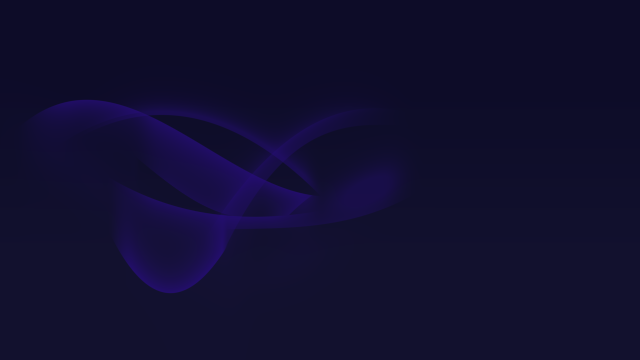
Write a Shadertoy shader that draws this background.

```glsl
#define NIGHT_TOP vec3(0.052, 0.048, 0.158)
#define NIGHT_LOW vec3(0.071, 0.067, 0.182)
#define VIOLET vec3(0.155, 0.05, 0.49)
#define VEIL_GAIN 0.74
#define ARC_GAIN 0.46
#define SWEEP_GAIN 0.55
#define BOWL_GAIN 0.78
#define LENS_GAIN 0.36
#define HAZE_GAIN 0.08

// Signed distance above a cubic through four heights, evenly spaced from x0 to x1
float above(vec2 p, float x0, float x1, vec4 h) {
    float u = 3.0 * (p.x - x0) / (x1 - x0);
    vec4 d = h.yzww - h.xyzz;
    float second = d.y - d.x;
    float third = d.z - 2.0 * d.y + d.x;
    float height = h.x + u * (d.x + (u - 1.0) * (second / 2.0 + (u - 2.0) * third / 6.0));
    float slope = d.x + (2.0 * u - 1.0) * second / 2.0
                + (3.0 * u * u - 6.0 * u + 2.0) * third / 6.0;
    slope *= 3.0 / (x1 - x0);
    return (p.y - height) / sqrt(1.0 + slope * slope);
}

// Antialiased inside test
float inside(float d) {
    float w = max(0.2, 70.0 / iResolution.y);
    return smoothstep(-w, w, d);
}

// Soft window: rises from a to b, falls from c to d
float window(float x, float a, float b, float c, float d) {
    return smoothstep(a, b, x) * (1.0 - smoothstep(c, d, x));
}

// Glow that decays away from an edge
float falloff(float d, float width) {
    return exp(-max(d, 0.0) / width);
}

// Tilted elliptical haze
float haze(vec2 p, vec2 center, vec2 radius, float tilt) {
    vec2 q = p - center;
    q.y -= tilt * q.x;
    q /= radius;
    return exp(-dot(q, q));
}

float screen(float a, float b) {
    return 1.0 - (1.0 - a) * (1.0 - b);
}

void mainImage(out vec4 fragColor, in vec2 fragCoord) {
    // Percent of canvas height, origin at the lower left
    vec2 p = 100.0 * fragCoord / iResolution.y;

    // Boundary curves
    float veil = above(p, 6.5, 88.0, vec4(65.7, 70.8, 56.9, 45.6));
    float veilHem = above(p, 38.2, 66.0, vec4(56.0, 48.6, 42.8, 39.8));
    float arc = above(p, 17.4, 88.7, vec4(60.4, 69.0, 64.6, 47.5));
    float sweepTop = above(p, 60.6, 113.9, vec4(39.4, 59.7, 69.0, 68.5));
    float sweepLow = above(p, 62.0, 113.9, vec4(29.9, 55.6, 64.6, 64.8));
    float shelf = above(p, 32.4, 80.6, vec4(49.5, 42.8, 40.0, 40.3));
    float bowl = above(p, 30.8, 62.5, vec4(34.5, 20.6, 19.7, 30.6));
    float lens = above(p, 62.5, 116.4, vec4(36.3, 36.8, 39.4, 46.8));
    float fold = above(p, 69.4, 89.1, vec4(29.9, 35.9, 42.4, 47.0));

    // Upper veil, with an opening between its hem and the shelf
    float opening = inside(-veilHem) * inside(shelf) * window(p.x, 37.0, 39.0, 62.0, 66.0);
    float veilWidth = mix(5.5, 9.0, smoothstep(32.0, 52.0, p.x));
    veilWidth = mix(veilWidth, 4.0, smoothstep(64.0, 74.0, p.x));
    float light = VEIL_GAIN * inside(-veil) * falloff(-veil, veilWidth)
                * window(p.x, 4.0, 20.0, 83.0, 90.0);
    light *= 1.0 - 0.4 * inside(-arc) * window(p.x, 14.0, 22.0, 36.0, 44.0);
    float hem = 0.3 * inside(veilHem) * falloff(veilHem, 3.5)
              * window(p.x, 38.0, 48.0, 60.0, 68.0);
    light = screen(light, hem) * (1.0 - opening);

    // Thin arc with an outer glow
    float arcLight = inside(arc + 1.1) * falloff(arc, 2.4) * window(p.x, 20.0, 44.0, 84.0, 90.0);
    light = screen(light, ARC_GAIN * arcLight);

    // Sweeping ribbon
    float ribbon = inside(sweepLow) * inside(-sweepTop);
    float rim = 0.55 + 0.45 * falloff(-sweepTop, 1.6);
    float sweep = ribbon * rim + 0.6 * inside(sweepTop) * falloff(sweepTop, 2.6);
    sweep *= window(p.x, 56.0, 65.0, 82.0, 115.0) * smoothstep(28.0, 33.0, p.y);
    light = screen(light, SWEEP_GAIN * sweep);

    // Shelf and the bowl below it
    float underLens = mix(1.0, inside(lens), smoothstep(62.0, 66.0, p.x));
    float shelfLight = 0.62 * inside(-shelf) * falloff(-shelf, 4.5) * underLens;
    shelfLight *= window(p.x, 29.0, 44.0, 74.0, 90.0);
    float bowlLight = inside(bowl) * inside(-shelf) * falloff(bowl, 5.5);
    bowlLight *= window(p.x, 30.0, 37.0, 61.5, 63.5);
    light = screen(light, screen(shelfLight, BOWL_GAIN * bowlLight));

    // Folded wedge and the lens on the right
    float wedge = 0.45 * inside(fold) * inside(-veil) * inside(shelf) * falloff(fold, 3.5);
    light = screen(light, wedge * window(p.x, 70.0, 79.0, 85.0, 89.0));
    float lensLight = haze(p, vec2(102.0, 47.0), vec2(11.0, 5.0), 0.35);
    lensLight += 0.65 * falloff(lens, 3.5) * window(p.x, 70.0, 88.0, 98.0, 117.0);
    lensLight += 0.3 * haze(p, vec2(106.0, 51.0), vec2(14.0, 8.0), 0.3);
    light = screen(light, LENS_GAIN * min(lensLight, 1.0) * inside(lens)
                        * window(p.x, 64.0, 80.0, 106.0, 118.0));

    // Faint outer haze
    float mist = haze(p, vec2(22.0, 53.0), vec2(17.0, 9.0), -0.6);
    mist += 0.7 * haze(p, vec2(82.0, 28.0), vec2(13.0, 6.0), 0.4);
    light = screen(light, HAZE_GAIN * mist);

    vec3 night = mix(NIGHT_LOW, NIGHT_TOP, smoothstep(20.0, 78.0, p.y));
    fragColor = vec4(mix(night, VIOLET, clamp(light, 0.0, 1.0)), 1.0);
}
```
